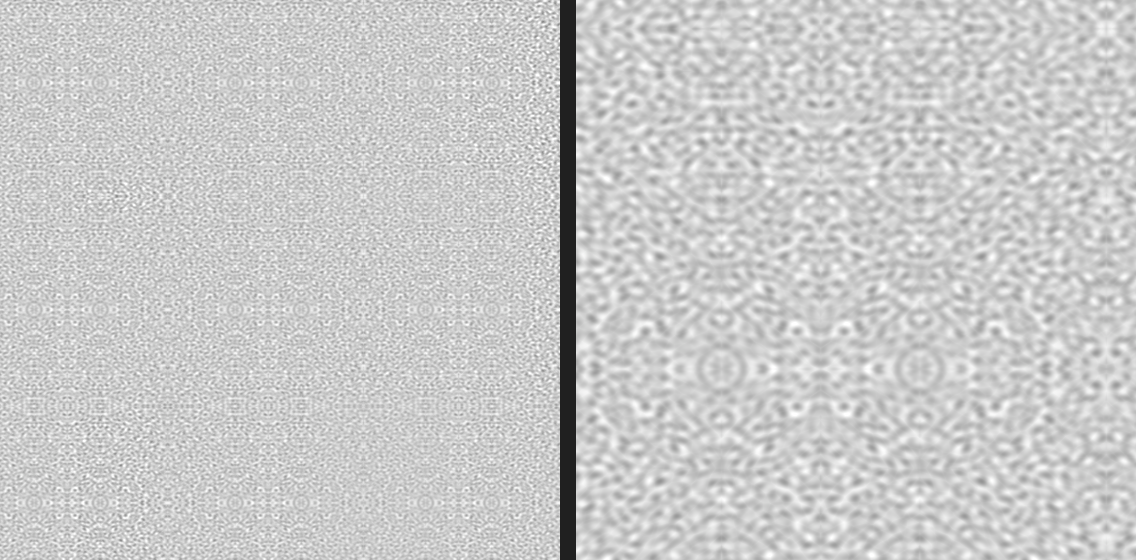
Left, the full canvas; right, a detail of the centre.
A Shadertoy shader for this texture:

```glsl
// Pale grey crinkled sheet: layered bent waves and cellular veins, mirrored
// about three axes each way, with rosettes and bright knots on the mirror
// lattice. Soft rectangular patches vary the roughness of the grain.

const vec3 PALE_GREY = vec3(0.798, 0.799, 0.798);
const vec3 COLUMN_AXES = vec3(0.120, 0.479, 0.819);
const vec3 ROW_AXES = vec3(0.102, 0.447, 0.852);
const float HALF_CELL = 0.059;  // from a mirror axis to the nearest rosette

vec2 hash2(vec2 cell, float seed) {
    vec3 h = fract(vec3(cell.xyx + seed) * vec3(0.1031, 0.1030, 0.0973));
    h += dot(h, h.yzx + 33.33);
    return fract((h.xx + h.yz) * h.zy);
}

// Rounded distance to the nearest scattered point: dark pits, light veins.
float cellular(vec2 p, float seed) {
    vec2 cell = floor(p);
    float nearest = 4.0;
    for (int j = -1; j <= 1; j++) {
        for (int i = -1; i <= 1; i++) {
            vec2 neighbour = cell + vec2(i, j);
            vec2 offset = neighbour + hash2(neighbour, seed) - p;
            nearest = min(nearest, dot(offset, offset));
        }
    }
    return sqrt(nearest + 0.015);
}

// Distance to the nearest of three mirror axes.
float nearestAxis(float v, vec3 axes) {
    vec3 d = abs(v - axes);
    return min(d.x, min(d.y, d.z));
}

// Triangle wave running from 0 to halfPeriod and back.
float mirrorRepeat(float v, float halfPeriod) {
    return abs(mod(v + halfPeriod, 2.0 * halfPeriod) - halfPeriod);
}

vec2 rotate(vec2 p, float angle) {
    float c = cos(angle), s = sin(angle);
    return vec2(c * p.x - s * p.y, s * p.x + c * p.y);
}

// Long slanted fibres, centred on zero.
float crinkle(vec2 p, float angle, float seed) {
    return cellular(rotate(p, angle) * vec2(92.0, 172.0) + 20.0, seed) - 0.445;
}

// Waves in many directions and similar lengths: wormy, with no broad drift.
float ripple(vec2 p, float seed) {
    float sum = 0.0;
    p += 0.0012 * sin(p.yx * vec2(190.0, 160.0) + seed);
    for (int i = 0; i < 14; i++) {
        float k = float(i) + seed;
        float frequency = 520.0 + 430.0 * fract(k * 0.618);
        vec2 direction = rotate(vec2(1.0, 0.0), k * 2.4) * vec2(0.85, 1.12);
        sum += sin(frequency * dot(p, direction) + k * k * 1.7);
    }
    return sum / sqrt(7.0);
}

float softSpot(vec2 p, vec2 radius) {
    p /= radius;
    return exp(-dot(p, p));
}

float softBox(vec2 p, vec2 low, vec2 high, float blur) {
    vec2 inside = smoothstep(low - blur, low + blur, p)
                * (1.0 - smoothstep(high - blur, high + blur, p));
    return inside.x * inside.y;
}

// Side brackets around a beaded ring, for one mirrored quarter.
float rosette(vec2 p) {
    float r = length(p);
    float beads = 0.6 + 0.4 * cos(8.0 * atan(p.y, p.x + 1e-5));
    float brackets = softSpot(p - vec2(0.0185, 0.0), vec2(0.0038, 0.009));
    float ring = exp(-pow((r - 0.0085) / 0.0026, 2.0));
    float groove = exp(-pow((r - 0.013) / 0.0026, 2.0));
    return brackets + 0.6 * beads * ring - 0.5 * groove;
}

// A pair of light flecks either side of a crossing.
float knot(vec2 p) {
    return softSpot(vec2(abs(p.x) - 0.012, p.y), vec2(0.004, 0.007));
}

// Grain contrast: a few worn or blurred rectangular patches.
float roughness(vec2 uv) {
    float rough = 0.97;
    rough += 0.20 * softBox(uv, vec2(0.12, -0.1), vec2(0.28, 0.27), 0.025);
    rough += 0.32 * softBox(uv, vec2(0.13, 0.625), vec2(0.28, 0.672), 0.015);
    rough += 0.18 * softBox(uv, vec2(0.82, 0.69), vec2(1.1, 1.1), 0.03);
    rough += 0.20 * softBox(uv, vec2(0.945, 0.30), vec2(1.1, 1.1), 0.02);
    rough -= 0.20 * softBox(uv, vec2(0.57, -0.1), vec2(0.81, 0.30), 0.03);
    rough -= 0.14 * softBox(uv, vec2(0.57, 0.60), vec2(0.81, 0.68), 0.03);
    return rough;
}

void mainImage(out vec4 fragColor, in vec2 fragCoord) {
    vec2 uv = fragCoord / iResolution.xy;

    // Mirror about the main axes, then about the rosettes between them.
    vec2 folded = vec2(nearestAxis(uv.x, COLUMN_AXES),
                       nearestAxis(uv.y, ROW_AXES));
    vec2 centred = vec2(abs(folded.x - HALF_CELL), folded.y);
    vec2 lattice = vec2(centred.x, mirrorRepeat(centred.y, HALF_CELL));

    // Crinkled veins over wormy ripples, calmer inside the rosettes.
    float grain = 0.17 * crinkle(lattice, 0.55, 5.0)
                + 0.13 * crinkle(folded, -0.45, 11.0)
                + 0.052 * ripple(centred, 9.0);
    grain *= roughness(uv) * (1.0 - 0.6 * softSpot(centred, vec2(0.022)));

    // Ornaments on the mirror lattice.
    float light = 0.105 * rosette(centred);
    light += 0.040 * knot(folded - vec2(0.0, HALF_CELL));
    light += 0.028 * knot(folded - vec2(0.102, HALF_CELL));

    float edgeShade = 0.02 * smoothstep(0.985, 1.0, uv.y);
    vec3 color = PALE_GREY + grain + light - edgeShade;
    fragColor = vec4(clamp(color, 0.0, 1.0), 1.0);
}
```
